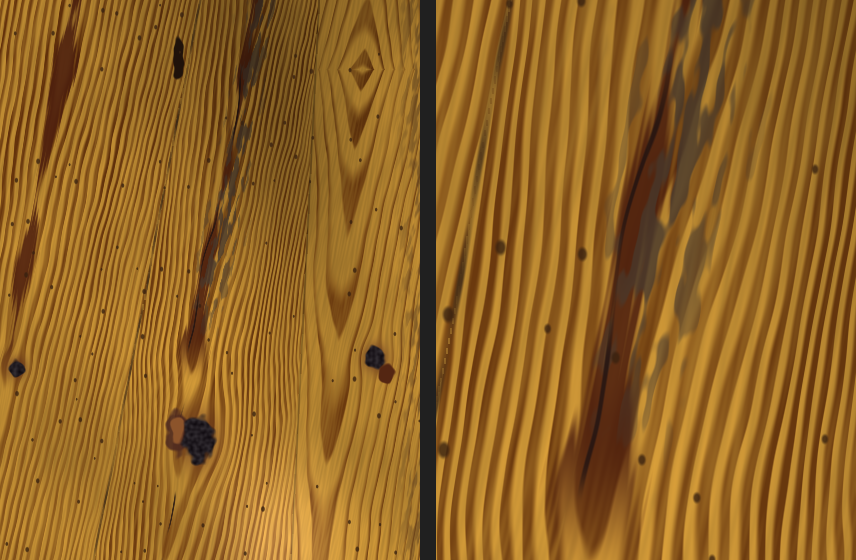
Left: the whole. Right: its middle third, enlarged.
Reproduce this texture procedurally as a Shadertoy shader.

```glsl
vec2 hash2(vec2 c) {
    vec3 h = fract(vec3(c.xyx) * vec3(0.1031, 0.1030, 0.0973));
    h += dot(h, h.yzx + 33.33);
    return fract((h.xx + h.yz) * h.zy);
}

float gradAt(vec2 cell, vec2 f, vec2 corner) {
    float a = 6.2832 * hash2(cell + corner).x;
    return dot(vec2(cos(a), sin(a)), f - corner);
}

float noise(vec2 p) {
    vec2 i = floor(p), f = p - i;
    vec2 u = f * f * f * (f * (f * 6.0 - 15.0) + 10.0);
    float low = mix(gradAt(i, f, vec2(0, 0)), gradAt(i, f, vec2(1, 0)), u.x);
    float high = mix(gradAt(i, f, vec2(0, 1)), gradAt(i, f, vec2(1, 1)), u.x);
    return 1.4 * mix(low, high, u.y);
}

// 1 inside a ragged ellipse, 0 outside
float blob(vec2 p, vec2 centre, vec2 radius) {
    float d = length((p - centre) / radius) + 0.35 * noise(p * 55.0);
    return 1.0 - smoothstep(0.8, 1.1, d);
}

void mainImage(out vec4 fragColor, in vec2 fragCoord) {
    vec2 p = fragCoord / iResolution.y;
    p.x *= 0.75 * iResolution.y / iResolution.x;

    // Knots push the grain aside: centre in xy, radius in zw
    vec4 knots[3] = vec4[3](vec4(0.030, 0.343, 0.014, 0.015),
                            vec4(0.355, 0.216, 0.029, 0.042),
                            vec4(0.670, 0.361, 0.019, 0.021));
    vec2 g = p;
    float halo = 0.0, knot = 0.0;
    for (int i = 0; i < 3; i++) {
        vec2 e = (p - knots[i].xy) / knots[i].zw;
        g -= (p - knots[i].xy) * 0.65 * exp(-0.3 * dot(e, e));
        halo = max(halo, exp(-0.75 * dot(e, e)));
        knot = max(knot, blob(p, knots[i].xy, knots[i].zw));
    }

    // Boards and their seams
    float x = g.x - 0.189 * g.y;
    float seamA = p.x - 0.189 * p.y - 0.169 + 0.003 * noise(p * vec2(3.0, 7.0));
    float seamB = p.x - 0.52 - 0.05 * p.y;
    bool left = seamA < 0.0, right = seamB > 0.0;
    float wave = 0.007 * noise(vec2(x * 14.0, g.y * 5.0)) + 0.002 * noise(vec2(x * 50.0, g.y * 18.0));

    // Growth ring phase of each board, measured from its heart line
    float d, phase, start;
    if (left) {
        d = x + 0.053 + wave;
        float f = sqrt(d * d + 0.0002);
        phase = 62.0 * f + 90.0 * f * f - 3.0 * g.y;
        start = 0.3;
    } else if (right) {
        d = g.x - 0.57 - 0.0857 * g.y + wave * 0.8;
        float tip = 0.115 * sqrt(abs(g.y - 0.876) + 0.0005);
        float f = pow(pow(abs(d), 1.4) + pow(tip, 1.4), 0.714);
        phase = 42.0 * f + 90.0 * f * f + 0.25 * noise(g * 5.0);
        start = 0.58 - 0.35 * exp(-d * d / 0.0003);
    } else {
        d = x - 0.272 - 0.022 * (1.0 - smoothstep(0.2, 0.4, g.y)) + wave;
        d *= d > 0.0 ? 0.7 + 0.5 * g.y : 1.0;
        float f = sqrt(d * d + 0.0002);
        phase = 60.0 * f + 300.0 * f * f - 6.0 * g.y;
        start = 0.25;
    }

    // Late wood: slow darkening, then a crisp edge
    float w = fwidth(phase), t = fract(phase);
    float ring = smoothstep(start, start + 0.35, t) * (1.0 - smoothstep(1.0 - max(0.12, min(w, 0.4)), 1.0, t));
    ring = mix(ring, 0.35, smoothstep(0.45, 0.9, w));
    float fibre = noise(vec2(x * 260.0, g.y * 14.0));
    float patches = noise(vec2(x * 22.0, g.y * 3.0) + 7.0);
    float strength = clamp(0.72 + 0.5 * patches + 0.3 * fibre, 0.25, 1.0);
    if (left) strength *= 0.75 + 0.35 * smoothstep(0.1, 0.8, g.y);

    vec3 wood = vec3(0.73, 0.535, 0.195) * (1.0 + 0.09 * fibre + 0.14 * noise(p * 4.0 + 3.0));
    vec3 col = mix(wood, vec3(0.42, 0.225, 0.055), ring * strength);

    // Red heartwood streaks
    float heartWidth = 0.013 + 0.024 * noise(vec2(left ? 3.3 : 8.7, g.y * 6.0)) + 0.008 * fibre;
    float heart = 1.0 - smoothstep(heartWidth - 0.005, heartWidth + 0.004, abs(d));
    heart *= right ? 0.0 : smoothstep(0.3, 0.42, g.y);
    col = mix(col, vec3(0.31, 0.125, 0.055), 0.88 * heart);

    // Blue-grey stain and cracks along the middle board
    float middle = left || right ? 0.0 : 1.0;
    float streak = noise(vec2(x * 85.0, g.y * 13.0)) + 0.6 * noise(vec2(x * 200.0, g.y * 45.0));
    float near = exp(-pow((d - 0.014) / 0.036, 2.0)) * smoothstep(0.34, 0.5, g.y);
    col = mix(col, vec3(0.29, 0.23, 0.18), 0.8 * middle * smoothstep(0.45, 0.75, streak + 0.7 * near - 0.15) * near);
    float crack = abs(d + 0.004 + 0.012 * noise(vec2(2.0, g.y * 7.0)));
    float open = smoothstep(-0.1, 0.15, noise(vec2(5.0, g.y * 8.0)));
    col = mix(col, vec3(0.14, 0.08, 0.07), 0.85 * middle * open * (1.0 - smoothstep(0.0006, 0.0022, crack)));

    // Worn grey edge on the far right
    float worn = smoothstep(0.69, 0.76, p.x) * smoothstep(-0.1, 0.4, streak);
    col = mix(col, vec3(0.36, 0.24, 0.12), 0.6 * worn);

    // Seams
    float gap = 1.0 - smoothstep(0.0008, 0.003, abs(seamA));
    col = mix(col, vec3(0.27, 0.18, 0.09), gap * (0.55 + 0.6 * noise(p * vec2(8.0, 25.0))));
    col *= 1.0 - 0.25 * (1.0 - smoothstep(0.0, 0.003, abs(seamB)));

    // Light falling over the floor
    col *= 1.0 - 0.24 * exp(-dot(p - vec2(0.5, 0.83), (p - vec2(0.5, 0.83)) * vec2(70.0, 10.0)));
    col *= 1.0 - 0.16 * smoothstep(0.55, 1.0, p.y) * smoothstep(0.3, 0.0, 0.3 - p.x);
    vec2 glare = (p - vec2(0.49, 0.02)) * vec2(10.0, 7.0);
    col += vec3(0.18, 0.15, 0.13) * exp(-dot(glare, glare));

    // Knots, their red halos and a gouge
    col = mix(col, vec3(0.37, 0.18, 0.11), 0.8 * halo);
    float sideKnot = blob(p, vec2(0.316, 0.228), vec2(0.019, 0.042));
    col = mix(col, vec3(0.29, 0.15, 0.12), 0.85 * sideKnot);
    col = mix(col, vec3(0.55, 0.33, 0.17), blob(p, vec2(0.317, 0.234), vec2(0.012, 0.024)));
    vec3 char = vec3(0.13, 0.11, 0.13) + 0.09 * noise(p * 130.0);
    col = mix(col, char, knot);
    col = mix(col, vec3(0.12, 0.07, 0.04), blob(p, vec2(0.319, 0.893), vec2(0.010, 0.038)));
    col = mix(col, vec3(0.33, 0.15, 0.07), blob(p, vec2(0.690, 0.332), vec2(0.014, 0.018)));

    // Scattered dark specks
    vec2 cell = floor(p * 26.0), rnd = hash2(cell + 11.0);
    vec2 spot = (fract(p * 26.0) - 0.2 - 0.6 * rnd) * vec2(1.0, 0.7);
    float size = 0.03 + 0.06 * hash2(cell + 40.0).y;
    float speck = step(0.76, hash2(cell + 70.0).x) * (1.0 - smoothstep(size * 0.6, size + 0.03, length(spot)));
    col = mix(col, vec3(0.22, 0.13, 0.06), 0.8 * speck);

    fragColor = vec4(clamp(col, 0.0, 1.0), 1.0);
}
```
